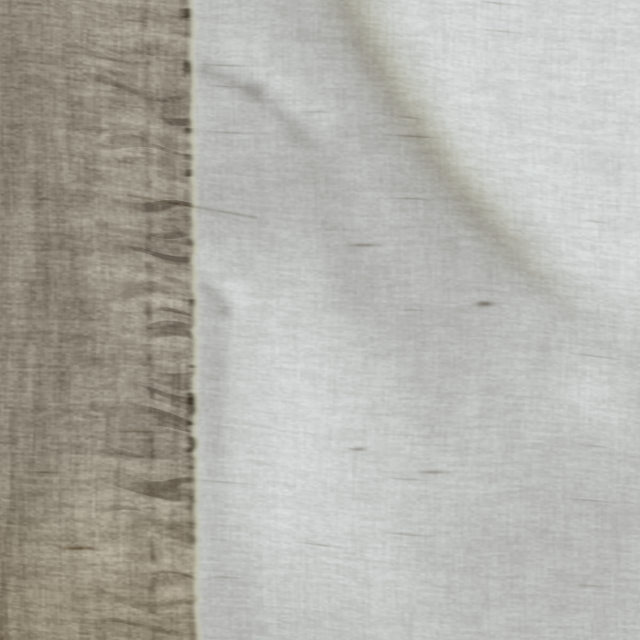
This texture is drawn by a Shadertoy shader. Its source:

```glsl
#define SEAM_X 0.309
#define STITCH_X 0.240
#define WEAVE_GAIN 0.17
#define LINEN_GAIN 0.29
#define SLUB_GAIN 0.18
#define CLOTH_SHADE vec3(0.56, 0.55, 0.53)
#define CLOTH_LIGHT vec3(0.84, 0.855, 0.85)
#define LINEN_SHADE vec3(0.40, 0.37, 0.32)
#define LINEN_LIGHT vec3(0.72, 0.70, 0.645)
#define CREAM vec3(0.78, 0.775, 0.70)

vec2 hash2(vec2 p) {
    vec3 q = fract(p.xyx * vec3(0.1031, 0.1030, 0.0973));
    q += dot(q, q.yzx + 33.33);
    return fract((q.xx + q.yz) * q.zy);
}
// Smooth cellular noise: random cell values blended by distance
float cells(vec2 p) {
    vec2 base = floor(p), f = fract(p);
    float sum = 0.0, weight = 0.0;
    for (int j = -1; j <= 1; j++)
    for (int i = -1; i <= 1; i++) {
        vec2 o = vec2(i, j), h = hash2(base + o);
        vec2 d = o + 0.2 + 0.6 * h - f;
        float w = exp(-5.0 * dot(d, d));
        sum += w * (2.0 * fract(h.x * 7.3 + h.y * 5.1) - 1.0);
        weight += w;
    }
    return sum / weight;
}
float bell(float x, float width) { return exp(-x * x / (width * width)); }
// Soft elliptical patch of light or shadow
float patchAt(vec2 p, vec2 center, vec2 radius) {
    vec2 d = (p - center) / radius;
    return exp(-dot(d, d));
}
// Soft straight crease between two points
float crease(vec2 p, vec2 a, vec2 b, float width) {
    vec2 ab = b - a;
    float t = clamp(dot(p - a, ab) / dot(ab, ab), 0.0, 1.0);
    return bell(length(p - a - t * ab), width);
}
// Scattered thick threads, tapered, one chance per cell
float slubs(vec2 p, vec2 grid, float density) {
    vec2 g = p * grid, id = floor(g), f = fract(g) - 0.5;
    vec2 h = hash2(id + 17.0), k = hash2(id + 71.0);
    f.y += 0.5 * (h.x - 0.5) + 0.1 * f.x * (h.y - 0.5);
    float len = mix(0.15, 0.48, k.y);
    return step(k.x, density) * bell(f.y, 0.0018 * grid.y) * smoothstep(len, 0.0, abs(f.x));
}

vec3 paleCloth(vec2 p, float weave) {
    // Long curved fold, lit on its right flank
    float t = 1.0 - p.y;
    float d = p.x - (0.53 + 0.42 * t + 0.6 * t * t);
    float upper = smoothstep(0.44, 0.72, p.y);
    float level = 0.66 + 0.27 * smoothstep(0.0, 0.13, d) * smoothstep(0.40, 0.62, p.y);
    level -= upper * (0.30 * bell(d - 0.005, 0.032) + 0.16 * bell(d + 0.05, 0.07));
    // Small creases beside the seam
    level -= 0.28 * crease(p, vec2(0.32, 0.89), vec2(0.40, 0.855), 0.013);
    level -= 0.28 * crease(p, vec2(0.40, 0.855), vec2(0.47, 0.79), 0.017);
    level += 0.13 * crease(p, vec2(0.38, 0.91), vec2(0.50, 0.82), 0.035);
    level -= 0.14 * crease(p, vec2(0.49, 0.76), vec2(0.55, 0.55), 0.04);
    level -= 0.26 * crease(p, vec2(0.32, 0.555), vec2(0.35, 0.515), 0.011);
    level += 0.16 * crease(p, vec2(0.32, 0.59), vec2(0.38, 0.53), 0.022);
    // Broad light and shade
    level += 0.22 * patchAt(p, vec2(0.46, 0.40), vec2(0.13, 0.16));
    level += 0.18 * patchAt(p, vec2(0.48, 0.18), vec2(0.20, 0.17));
    level += 0.20 * patchAt(p, vec2(0.93, 0.38), vec2(0.06, 0.06));
    level -= 0.14 * patchAt(p, vec2(0.37, 0.70), vec2(0.15, 0.09));
    level -= 0.14 * patchAt(p, vec2(0.67, 0.51), vec2(0.14, 0.13));
    level -= 0.12 * patchAt(p, vec2(0.86, 0.15), vec2(0.16, 0.13));
    level -= 0.24 * patchAt(p, vec2(0.335, 0.36), vec2(0.025, 0.17));
    level -= 0.22 * patchAt(p, vec2(0.36, 0.05), vec2(0.06, 0.12));
    level += 0.03 * cells(p * vec2(13.0, 9.0)) + WEAVE_GAIN * weave;
    vec3 col = mix(CLOTH_SHADE, CLOTH_LIGHT, clamp(level, 0.0, 1.1));
    return col - vec3(0.0, 0.003, 0.035) * upper * bell(d - 0.025, 0.04);
}

vec3 brownLinen(vec2 p, float weave, float stitch) {
    float level = 0.44 + 0.05 * cells(p * vec2(16.0, 6.0)) + LINEN_GAIN * weave;
    level += 0.10 * cells(p * vec2(75.0, 11.0));
    level += 0.19 * patchAt(p, vec2(0.18, 0.75), vec2(0.05, 0.20));
    level += 0.20 * patchAt(p, vec2(0.14, 0.20), vec2(0.07, 0.14));
    level += 0.16 * patchAt(p, vec2(0.16, 0.98), vec2(0.10, 0.05));
    // Puckers: broad gathers crossed by thin dark lines
    float band = smoothstep(-0.01, 0.01, p.x - stitch);
    float v = p.y + 0.006 * sin((p.x - stitch) * 45.0 + p.y * 31.0) + 0.12 * p.x;
    float pucker = 0.15 * cells(vec2(p.x * 12.0, v * 45.0)) + 0.15 * cells(vec2(p.x * 15.0, v * 110.0));
    pucker -= 0.42 * smoothstep(0.3, 0.8, cells(vec2(p.x * 13.0 + 3.0, v * 95.0)));
    level += (0.10 + pucker) * mix(0.65 * smoothstep(0.06, 0.2, p.x), 1.0, band);
    level -= (0.16 + 0.25 * cells(vec2(3.0, p.y * 85.0))) * bell(p.x - stitch, 0.006);
    vec3 col = mix(LINEN_SHADE, LINEN_LIGHT, clamp(level, 0.0, 1.0));
    return col + vec3(0.012, 0.0, -0.02) * smoothstep(0.4, 0.0, p.y);
}

void mainImage(out vec4 fragColor, in vec2 fragCoord) {
    vec2 p = fragCoord / iResolution.xy;
    // Threads sag gently to the right
    vec2 q = p + vec2(0.004 * sin(p.y * 9.0), 0.07 * p.x + 0.005 * sin(p.x * 11.0 + p.y * 5.0));
    float weave = 0.40 * cells(q * vec2(28.0, 230.0)) + 0.24 * cells(q * vec2(210.0, 30.0))
                + 0.16 * cells(q * vec2(9.0, 85.0)) + 0.16 * cells(q * vec2(60.0, 9.0))
                + 0.42 * cells(q * vec2(150.0, 270.0));
    float edge = SEAM_X - 0.009 * p.y + 0.003 * cells(vec2(5.0, p.y * 70.0));
    float stitch = STITCH_X - 0.012 * p.y + 0.002 * sin(p.y * 70.0);
    vec3 col = mix(brownLinen(p, weave, stitch), paleCloth(p, weave), smoothstep(-0.004, 0.004, p.x - edge));
    // Cream selvedge with dark thread ends
    float ends = smoothstep(0.15, 0.75, cells(vec2(8.0, p.y * 75.0)));
    col = mix(col, CREAM, 0.75 * bell(p.x - edge, 0.006));
    col -= (0.03 + 0.22 * ends) * bell(p.x - edge + 0.007, 0.007);
    // Faint scattered slubs, then the most prominent ones
    float slub = 0.5 * slubs(q, vec2(7.0, 31.0), 0.12);
    slub += 1.4 * patchAt(p, vec2(0.757, 0.525), vec2(0.014, 0.004));
    slub += 0.9 * patchAt(p, vec2(0.57, 0.617), vec2(0.025, 0.003));
    slub += patchAt(p, vec2(0.56, 0.298), vec2(0.012, 0.003));
    slub += 0.9 * patchAt(p, vec2(0.68, 0.262), vec2(0.025, 0.003));
    slub += 1.2 * patchAt(p, vec2(0.12, 0.143), vec2(0.025, 0.003));
    slub += 0.5 * crease(p, vec2(0.20, 0.695), vec2(0.40, 0.66), 0.0025);
    col -= SLUB_GAIN * slub * vec3(0.9, 1.0, 1.1);
    fragColor = vec4(clamp(col, 0.0, 1.0), 1.0);
}
```
